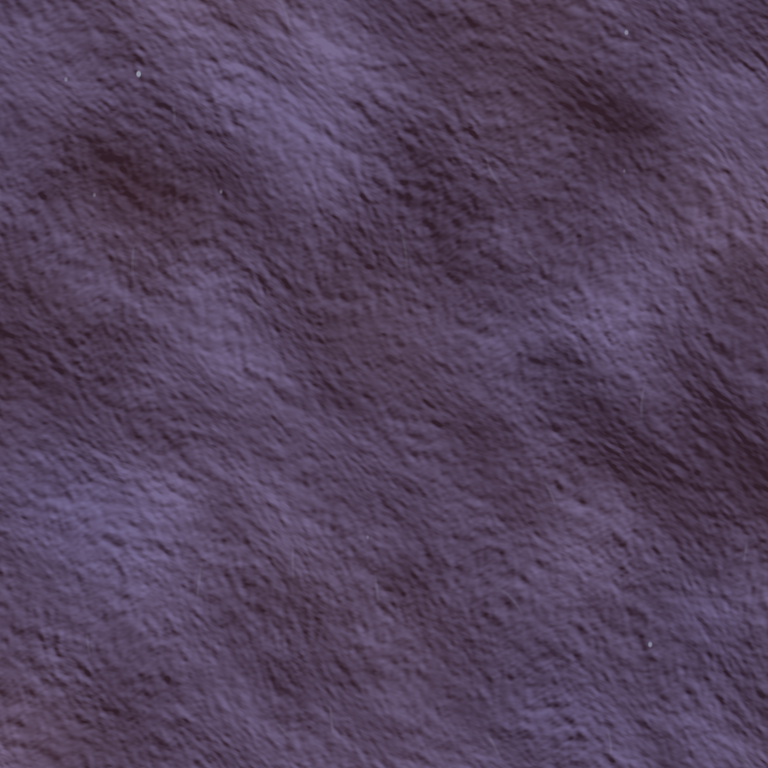
Reproduce this texture procedurally as a WebGL 2 fragment shader.

```glsl
#version 300 es
precision highp float;

uniform vec2 u_resolution;
out vec4 fragColor;

const vec3 SHADOW = vec3(0.22, 0.15, 0.21);
const vec3 LAVENDER = vec3(0.41, 0.35, 0.48);
const vec3 WARM_SHIFT = vec3(0.010, 0.0, -0.014);
const vec3 LINT = vec3(0.64, 0.68, 0.74);
const float NAP_ANGLE = -0.62;

vec3 hash3(vec2 cell, float seed) {
    vec3 h = fract(vec3(cell.xyx + seed) * vec3(0.1031, 0.1030, 0.0973));
    h += dot(h, h.yxz + 33.33);
    return fract((h.xxy + h.yzz) * h.zyx);
}

mat2 rotation(float angle) {
    float c = cos(angle), s = sin(angle);
    return mat2(c, s, -s, c);
}

// Cellular noise: one soft bump of random sign and height per cell
float tuftNoise(vec2 p, float seed) {
    vec2 base = floor(p), local = fract(p);
    float sum = 0.0;
    for (int y = -1; y <= 1; y++)
    for (int x = -1; x <= 1; x++) {
        vec2 offset = vec2(x, y);
        vec3 h = hash3(base + offset, seed);
        vec2 d = offset + h.xy - local;
        float falloff = max(0.0, 1.0 - dot(d, d));
        sum += (h.z * 2.0 - 1.0) * falloff * falloff * falloff;
    }
    return sum;
}

// Layers of elongated tufts, each turned a little from the last
float layeredTufts(vec2 p, vec2 scale, float gain, float seed) {
    float sum = 0.0, weight = 1.0;
    for (int i = 0; i < 3; i++) {
        float turn = 0.3 * sin(float(i) * 2.2);
        sum += weight * tuftNoise(rotation(turn) * p * scale, seed + float(i) * 17.0);
        scale *= 1.9;
        weight *= gain;
    }
    return sum;
}

vec2 waveWarp(vec2 p) {
    vec2 q = p + 0.012 * sin(p.yx * vec2(13.0, 11.0) + vec2(0.7, 2.1));
    return q + 0.004 * sin(q.yx * vec2(41.0, 37.0) + q * 19.0);
}

// Soft oval shading that lies along the nap
float fold(vec2 p, vec2 centre, vec2 size) {
    vec2 d = rotation(-NAP_ANGLE) * (p - centre) / size;
    return exp(-dot(d, d));
}

// Sparse lint: x is the speck cover, y the cover of thin bent fibres
vec2 scatterLint(vec2 p, float cells, float pixel) {
    vec2 base = floor(p * cells), cover = vec2(0.0);
    for (int y = -1; y <= 1; y++)
    for (int x = -1; x <= 1; x++) {
        vec2 cell = base + vec2(x, y);
        vec3 place = hash3(cell, 71.0), kind = hash3(cell, 93.0);
        vec2 d = p - (cell + place.xy) / cells;

        float radius = mix(0.0022, 0.0042, kind.y);
        float speck = 1.0 - smoothstep(radius - 1.5 * pixel, radius + pixel, length(d * vec2(1.2, 0.9)));
        cover.x = max(cover.x, speck * step(kind.x, 0.14) * mix(0.3, 0.9, kind.y));

        vec2 f = rotation(1.25 + 1.1 * (place.z - 0.5)) * d;
        f.y += (kind.z - 0.5) * 14.0 * f.x * f.x;
        float span = mix(0.015, 0.035, kind.y);
        float strand = 1.0 - smoothstep(0.0004, 0.0018 + pixel, abs(f.y));
        strand *= 1.0 - smoothstep(0.2 * span, span, abs(f.x));
        cover.y = max(cover.y, strand * step(0.65, kind.x));
    }
    return cover;
}

void main() {
    vec2 p = gl_FragCoord.xy / u_resolution.y;
    float pixel = 1.0 / u_resolution.y;
    vec2 nap = rotation(-NAP_ANGLE) * waveWarp(p);

    // Broad rolling light and dark folds
    float broad = layeredTufts(nap, vec2(3.6, 5.6), 0.75, 5.0);
    float darkFold = fold(p, vec2(0.17, 0.77), vec2(0.14, 0.055));
    float lightFold = fold(p, vec2(0.32, 0.91), vec2(0.17, 0.07))
                    + fold(p, vec2(0.09, 0.66), vec2(0.09, 0.04));

    // Fine nap, lit from above by the slope of its height
    vec2 lightStep = vec2(-0.0004, 0.0030);
    vec2 tuftScale = vec2(39.0, 74.0);
    float relief = layeredTufts(nap - lightStep, tuftScale, 0.72, 29.0)
                 - layeredTufts(nap + lightStep, tuftScale, 0.72, 29.0);
    relief *= 1.0 + 0.25 * tuftNoise(nap * 11.0, 47.0);
    relief -= 0.12 * relief * relief;

    float tone = 0.57 + 0.36 * broad + 0.31 * relief;
    tone += 0.30 * lightFold - 0.42 * darkFold;
    vec3 color = mix(SHADOW, LAVENDER, clamp(tone, -0.15, 1.3));

    // Drift between brown and blue
    float warmth = tuftNoise(nap * vec2(4.0, 6.0), 61.0) + darkFold - 0.6 * lightFold;
    color += WARM_SHIFT * warmth;

    vec2 lint = scatterLint(p, 7.0, pixel);
    color = mix(color, LINT, max(lint.x, 0.13 * lint.y));
    fragColor = vec4(color, 1.0);
}
```
